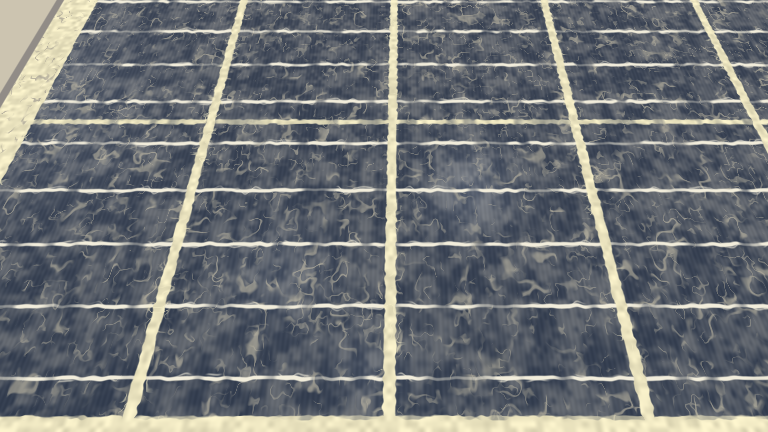
Write a WebGL 1 fragment shader that draws this texture.

```glsl
precision highp float;
// A solar panel seen at a slant through crinkled glass: navy cells split by
// cream gaps and thin worn busbars. Perspective panel coordinates (u, v) put
// gaps on whole u and busbars on whole v; noise adds wear and bright flecks.
uniform vec2 u_resolution;

float hash(vec2 p) {
  p = fract(p * vec2(0.1931, 0.2719));
  p += dot(p, p.yx + 17.31);
  return fract(p.x * p.y * 31.7);
}

float noise(vec2 p) {
  vec2 i = floor(p), f = fract(p);
  f = f * f * (3.0 - 2.0 * f);
  return mix(mix(hash(i), hash(i + vec2(1, 0)), f.x),
             mix(hash(i + vec2(0, 1)), hash(i + vec2(1, 1)), f.x), f.y);
}

// Soft-edged line; distance and half width are in canvas heights.
float line(float dist, float halfWidth, float pixel) {
  return 1.0 - smoothstep(halfWidth - pixel, halfWidth + pixel, abs(dist));
}

// Short curled glints: thin noise contours kept only in patches.
float flecks(vec2 q) {
  q += 0.8 * vec2(noise(q * 1.4 + 5.0), noise(q * 1.4 + 31.0));
  float ridge = 1.0 - smoothstep(0.02, 0.13, abs(noise(q) - 0.5));
  return ridge * smoothstep(0.48, 0.85, noise(q * 0.73 + 47.0));
}

float haze(vec2 p, vec2 center, float radius) {
  vec2 d = (p - center) / radius;
  return exp(-dot(d, d));
}

void main() {
  float pixel = 1.0 / u_resolution.y;
  vec2 p = gl_FragCoord.xy * pixel;

  // Perspective: column spacing grows linearly toward the bottom.
  float depth = 1.0 - p.y;
  float s = 0.347 + 0.264 * depth;
  float u = (p.x - 0.912 + 0.012 * depth) / s;
  float v = 6.993 / s - 12.094;
  float rowHeight = s * s / 1.846;
  vec2 q = vec2(u * 20.0, v * 5.0) + 200.0;

  // Cells: mottled blue, fine vertical fingers and soft reflections.
  float mottle = 0.6 * noise(q * 0.8) + 0.4 * noise(q * 2.1);
  vec3 color = mix(vec3(0.20, 0.24, 0.31), vec3(0.39, 0.41, 0.44),
                   smoothstep(0.2, 0.85, mottle));
  color += 0.012 * sin(u * 300.0);
  color += vec3(0.03, 0.025, 0.02) * (1.0 - depth);
  float glow = haze(p, vec2(1.09, 0.56), 0.10)
             + 0.5 * haze(p, vec2(0.65, 0.36), 0.13)
             + 0.5 * haze(p, vec2(0.86, 0.14), 0.09)
             + 0.6 * haze(p, vec2(0.10, 0.78), 0.25);
  color += 0.09 * glow;

  // Crinkled glass over the cells, at two sizes.
  vec3 glint = vec3(0.78, 0.75, 0.66);
  color = mix(color, glint, 0.55 * flecks(q));
  color = mix(color, glint, 0.40 * flecks(q * 1.7 + 80.0));

  // Busbars: broken, wobbling and brighter in stretches of each row.
  vec3 cream = vec3(0.96, 0.93, 0.78);
  float row = floor(v + 0.5);
  float wobble = (noise(vec2(u * 26.0 + 90.0, row * 7.0 + 50.0)) - 0.5) * 0.009 * s;
  float barDist = (v - row) * rowHeight + wobble;
  float wear = noise(vec2(u * 17.0 + 70.0, row * 13.0 + 40.0));
  float solid = mix(0.35, 1.0, smoothstep(0.15, 0.65, wear + 0.2 * depth));
  float bar = line(barDist, 0.0085 * s * mix(0.65, 1.1, wear), pixel);
  color = mix(color, vec3(0.95, 0.93, 0.86), bar * solid);

  // Curled reflections that hug each busbar.
  float curl = noise(vec2(u * 22.0 + 60.0, row * 5.0 + 90.0)) - 0.45;
  float arc = line(barDist - 0.035 * s * curl, 0.0035 * s, pixel);
  color = mix(color, vec3(0.95, 0.93, 0.86), 0.6 * arc * smoothstep(0.35, 0.7, wear));

  // Gaps between cells: one column per whole u, one row every five busbars.
  float ragged = noise(vec2(u * 45.0, v * 14.0) + 300.0) - 0.5;
  float columnDist = (u - floor(u + 0.5)) * s;
  float column = line(columnDist + 0.010 * s * ragged, 0.025 * s, pixel);
  float gapDist = (mod(v - 2.0, 5.0) - 2.5) * rowHeight;
  float gap = line(gapDist + 0.010 * s * ragged, 0.012 * s, pixel);
  gap *= mix(0.55, 1.0, smoothstep(0.2, 0.6, noise(vec2(u * 19.0 + 100.0, 8.0))));
  float shade = 0.88 + 0.16 * noise(q * vec2(2.0, 2.5));
  color = mix(color, cream * shade, max(column, gap));

  // Thin fibres crossing the edges of the columns.
  float nearColumn = 1.0 - smoothstep(0.025, 0.075, abs(columnDist) / s);
  color = mix(color, cream, 0.6 * nearColumn * flecks(q * vec2(1.3, 2.0) + 20.0));

  // Cream backing outside the cells, with grey crinkles.
  float bottom = smoothstep(-pixel, pixel, (-0.5 - v) * rowHeight + 0.012 * s * ragged);
  float left = smoothstep(-pixel, pixel, (-1.99 - u) * s + 0.02 * s * ragged);
  vec3 backing = cream * shade;
  backing = mix(backing, vec3(0.57, 0.55, 0.53), 0.6 * left * flecks(q * 1.5 + 11.0));
  color = mix(color, backing, max(bottom, left));

  // Grey frame rim and the plain wall beyond it.
  float rim = smoothstep(-pixel, pixel, (-2.20 - u) * s);
  float wall = smoothstep(-pixel, pixel, (-2.25 - u) * s);
  color = mix(color, vec3(0.57, 0.55, 0.53), rim);
  color = mix(color, vec3(0.80, 0.77, 0.69), wall);

  gl_FragColor = vec4(clamp(color, 0.0, 1.0), 1.0);
}
```
